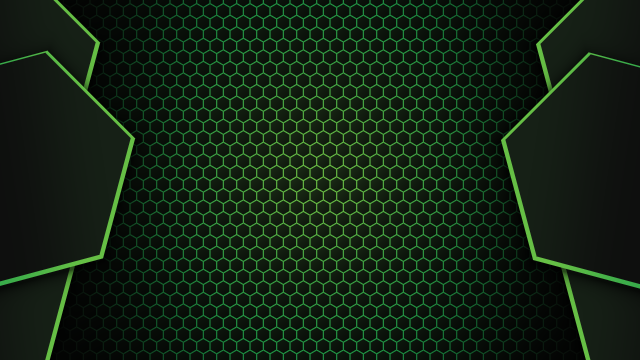
A Shadertoy shader for this background:

```glsl
// Dark honeycomb lit from the centre, framed by glossy hexagonal side panels.
// The mesh is the distance to the nearest cell border; the panels are rotated
// hexagons with bevelled green rims, mirrored from left to right.

// Signed distance (sharp corners) to a hexagon with one side facing 45 degrees.
float tiltedHexagon(vec2 p, float apothem) {
    float a = abs(dot(p, vec2(0.7071, 0.7071)));
    float b = abs(dot(p, vec2(0.9659, -0.2588)));
    float c = abs(dot(p, vec2(-0.2588, 0.9659)));
    return max(a, max(b, c)) - apothem;
}

// Offset from the centre of the nearest pointy-top cell of unit width.
vec2 hexCell(vec2 p) {
    vec2 period = vec2(1.0, 1.7320508);
    vec2 a = mod(p + 0.5 * period, period) - 0.5 * period;
    vec2 b = mod(p, period) - 0.5 * period;
    return dot(a, a) < dot(b, b) ? a : b;
}

vec3 honeycomb(vec2 p, vec2 middle, float pixel) {
    float cellWidth = 0.03704;
    vec2 cell = hexCell((p - vec2(0.7315, 0.648)) / cellWidth);
    vec2 q = abs(cell);
    float border = (0.5 - max(q.x, dot(q, vec2(0.5, 0.8660254)))) * cellWidth;

    // Light fades sideways to black and more slowly up and down.
    vec2 offset = p - middle;
    float glow = exp(-dot(offset, offset) * 9.0);
    float reach = length(offset * vec2(1.0, 0.55));
    float light = 1.0 - smoothstep(0.28, 0.76, reach);

    vec3 fill = vec3(0.012, 0.018, 0.013) + vec3(0.025, 0.045, 0.025) * light
              + vec3(0.045, 0.07, 0.03) * glow;
    fill *= 1.0 + 0.5 * dot(cell, vec2(-0.7, 0.7));
    vec3 wire = mix(vec3(0.09, 0.57, 0.27), vec3(0.42, 0.75, 0.27), glow);
    wire = mix(vec3(0.035, 0.06, 0.04), wire, light);

    float halfLine = 0.0016;
    float coverage = clamp((halfLine - border) / pixel + 0.5, 0.0, 1.0)
                   * min(1.0, 2.0 * halfLine / pixel);
    return mix(fill, wire, coverage);
}

// Lay one panel over the colour: soft shadow, green rim, then dark face.
vec3 addPanel(vec3 color, vec2 p, vec2 center, float pixel) {
    vec2 q = p - center;
    float outer = tiltedHexagon(q, 0.2986);
    float inner = tiltedHexagon(q - vec2(-0.0033, 0.0033), 0.2905);
    float shadow = tiltedHexagon(q - vec2(0.004, -0.008), 0.2986);
    color *= 1.0 - 0.6 * exp(-max(shadow, 0.0) * 55.0);

    // The rim turns yellower toward its right-hand corners.
    float warm = smoothstep(0.05, 0.3, q.x + 0.35 * abs(q.y));
    vec3 rim = mix(vec3(0.22, 0.67, 0.29), vec3(0.40, 0.75, 0.27), warm);
    vec3 face = mix(vec3(0.055, 0.06, 0.055), vec3(0.085, 0.125, 0.085),
                    smoothstep(-0.06, 0.28, q.x + 0.15 * q.y));
    color = mix(color, rim, clamp(0.5 - outer / pixel, 0.0, 1.0));
    return mix(color, face, clamp(0.5 - inner / pixel, 0.0, 1.0));
}

void mainImage(out vec4 fragColor, in vec2 fragCoord) {
    float pixel = 1.0 / iResolution.y;
    vec2 p = fragCoord * pixel;
    float width = iResolution.x * pixel;
    vec3 color = honeycomb(p, vec2(0.5 * width, 0.51), pixel);

    // Fold the right half onto the left, with a small shift of that side.
    vec2 side = p;
    if (p.x > 0.5 * width) side = vec2(width - p.x - 0.0108, p.y + 0.0046);

    color = addPanel(color, side, vec2(-0.0549, 0.7924), pixel);
    color = addPanel(color, side, vec2(-0.1170, 0.2014), pixel);
    color = addPanel(color, side, vec2(0.0424, 0.5262), pixel);
    fragColor = vec4(color, 1.0);
}
```
